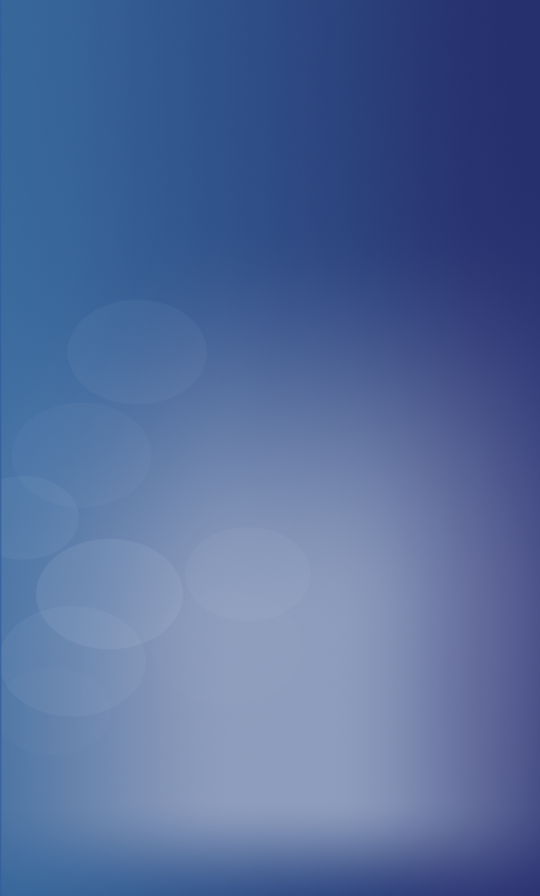
Reproduce this background procedurally as a Shadertoy shader.

```glsl
// Soft blue backdrop with a pale haze rising from below and faint bubbles at the left.
#define LEFT_BLUE   vec3(0.215, 0.400, 0.605)
#define MIDDLE_BLUE vec3(0.180, 0.300, 0.525)
#define RIGHT_NAVY  vec3(0.148, 0.185, 0.430)
#define HAZE_COLOR  vec3(0.555, 0.615, 0.740)
#define VIOLET_TINT vec3(0.430, 0.400, 0.620)
#define BUBBLE_COLOR vec3(0.750, 0.810, 0.890)
#define EDGE_BLUE   vec3(0.190, 0.360, 0.610)
#define BUBBLE_FLATNESS 0.453
#define GRAIN 0.004

const int BUBBLE_COUNT = 8;

// Each bubble: centre x, centre y, horizontal radius, opacity.
const vec4 BUBBLES[BUBBLE_COUNT] = vec4[](
    vec4(0.254, 0.607, 0.129, 0.055), vec4(0.151, 0.492, 0.129, 0.045),
    vec4(0.043, 0.422, 0.103, 0.070), vec4(0.203, 0.337, 0.136, 0.110),
    vec4(0.134, 0.262, 0.136, 0.070), vec4(0.459, 0.359, 0.116, 0.065),
    vec4(0.420, 0.277, 0.140, 0.020), vec4(0.097, 0.206, 0.108, 0.025));

float hash(vec2 p) {
    return fract(sin(dot(p, vec2(12.9898, 78.233))) * 43758.5453);
}

// Horizontal blend from blue to navy, slightly lifted around mid height.
vec3 baseGradient(vec2 uv) {
    vec3 color = mix(LEFT_BLUE, MIDDLE_BLUE, smoothstep(0.0, 0.55, uv.x));
    color = mix(color, RIGHT_NAVY, smoothstep(0.4, 1.0, uv.x));
    float lift = exp(-pow((uv.y - 0.45) / 0.25, 2.0));
    return color + 0.03 * lift;
}

// Haze strength: wide at the centre, fading to every side.
float hazeAmount(vec2 uv) {
    float sides = smoothstep(-0.22, 0.45, uv.x) * (1.0 - smoothstep(0.6, 1.2, uv.x));
    float leftDrop = 0.07 * (1.0 - smoothstep(0.0, 0.45, uv.x));
    float top = 1.0 - smoothstep(0.30, 0.76, uv.y + leftDrop);
    float bottom = smoothstep(-0.02, 0.11, uv.y);
    return sides * top * bottom;
}

// Translucent ellipse, a little denser towards its rim.
float bubbleMask(vec2 uv, vec4 bubble, float pixel) {
    vec2 offset = (uv - bubble.xy) / vec2(1.0, BUBBLE_FLATNESS);
    float dist = length(offset);
    float inside = 1.0 - smoothstep(-pixel, pixel, dist - bubble.z);
    return inside * mix(0.75, 1.0, min(dist / bubble.z, 1.0)) * bubble.w;
}

void mainImage(out vec4 fragColor, in vec2 fragCoord) {
    vec2 uv = fragCoord / iResolution.xy;
    float pixel = 1.0 / iResolution.x;

    // Backdrop and haze
    vec3 color = mix(baseGradient(uv), HAZE_COLOR, hazeAmount(uv));

    // Violet glow beside the haze
    vec2 violetOffset = (uv - vec2(0.90, 0.26)) / vec2(0.14, 0.24);
    color = mix(color, VIOLET_TINT, 0.28 * exp(-dot(violetOffset, violetOffset)));

    // Bubbles
    for (int i = 0; i < BUBBLE_COUNT; i++) {
        color = mix(color, BUBBLE_COLOR, bubbleMask(uv, BUBBLES[i], pixel));
    }

    // Thin darker left border and light grain against banding
    color = mix(color, EDGE_BLUE, 0.7 * (1.0 - smoothstep(0.001, 0.004, uv.x)));
    color += GRAIN * (hash(floor(uv * 512.0)) - 0.5);

    fragColor = vec4(color, 1.0);
}
```
